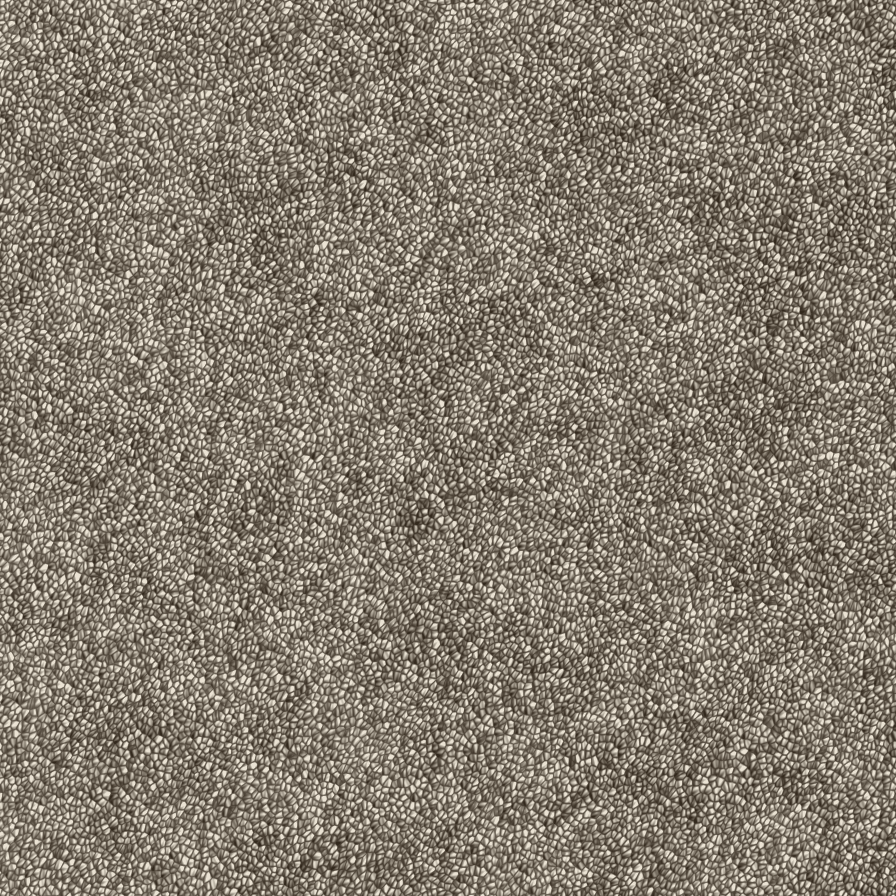
Give the GLSL for this texture, as a WebGL 1 fragment shader.

```glsl
precision highp float;
// Beige loop-pile carpet: small leaning yarn loops with dark gaps and faint mottling.

uniform vec2 u_resolution;

const float LOOPS = 138.0;                 // loops across the canvas
const vec2 LOOP_SHAPE = vec2(1.16, 0.86);  // narrow across, long along the lean
const float LEAN = 1.05;                   // direction of the loops, in radians
const float JITTER = 0.88;
const float GAP_WIDTH = 0.50;              // softness of the dark gaps
const float GAP_TONE = 0.14;
const float LOOP_TONE = 0.53;
const float YARN_SPREAD = 0.52;            // light and dark yarn difference
const float SLOPE_SHADE = 0.58;
const float PLY_SHADE = 0.20;
const float PLY_FREQUENCY = 7.5;
const float MOTTLE = 0.030;
const float CONTRAST = 1.10;
const float MEAN_TONE = 0.47;
const vec2 LIGHT = vec2(0.50, 0.86);       // in the frame of the loops
const vec3 DARK_YARN = vec3(0.200, 0.160, 0.115);
const vec3 LIGHT_YARN = vec3(0.920, 0.892, 0.832);

vec2 hash2(vec2 p) {
  vec3 q = fract(vec3(p.xyx) * vec3(0.1031, 0.1030, 0.0973));
  q += dot(q, q.yzx + 33.33);
  return fract((q.xx + q.yz) * q.zy);
}

// Layered sines: soft patches, faint vertical rows and a dimmer right side.
float mottle(vec2 uv) {
  float sum = 0.0;
  float frequency = 17.0;
  float angle = 0.4;
  for (int i = 0; i < 5; i++) {
    vec2 along = vec2(cos(angle), sin(angle));
    vec2 across = vec2(-along.y, along.x);
    sum += sin(dot(uv, along) * frequency
             + 1.7 * sin(dot(uv, across) * frequency * 0.8 + angle));
    frequency *= 1.55;
    angle += 2.1;
  }
  float rows = sin(uv.x * 160.0 + 2.0 * sin(uv.y * 9.0));
  return 0.6 * sum + 0.4 * rows + 1.2 * (0.5 - uv.x);
}

// Cellular noise: each cell is one rounded, twisted yarn loop.
float loopTone(vec2 uv) {
  vec2 bent = uv + 0.0022 * sin(uv.yx * vec2(43.0, 37.0) + 2.0 * sin(uv * 19.0));
  float c = cos(LEAN);
  float s = sin(LEAN);
  vec2 p = vec2(s * bent.x - c * bent.y, c * bent.x + s * bent.y) * LOOPS * LOOP_SHAPE;
  vec2 cell = floor(p);

  float nearest = 9.0;
  float second = 9.0;
  vec2 offset = vec2(0.0);
  vec2 id = vec2(0.0);
  for (int y = -1; y <= 1; y++) {
    for (int x = -1; x <= 1; x++) {
      vec2 neighbour = cell + vec2(float(x), float(y));
      vec2 delta = p - neighbour - 0.5 - JITTER * (hash2(neighbour + 211.0) - 0.5);
      float d = length(delta);
      if (d < nearest) {
        second = nearest;
        nearest = d;
        offset = delta;
        id = neighbour;
      } else {
        second = min(second, d);
      }
    }
  }

  vec2 yarn = hash2(id + 517.0);
  float body = smoothstep(-0.1, GAP_WIDTH, second - nearest);
  float plyAngle = (yarn.y - 0.5) * 2.2;
  float ply = sin(dot(offset, vec2(cos(plyAngle), sin(plyAngle))) * PLY_FREQUENCY
                + yarn.x * 40.0);
  float shade = YARN_SPREAD * (yarn.x - 0.5) + SLOPE_SHADE * dot(offset, LIGHT)
              + PLY_SHADE * ply;
  return GAP_TONE + body * (LOOP_TONE + shade);
}

void main() {
  // Four samples per pixel smooth the loop edges.
  float tone = 0.0;
  for (int j = 0; j < 2; j++) {
    for (int i = 0; i < 2; i++) {
      vec2 shift = vec2(float(i), float(j)) * 0.5 - 0.25;
      tone += 0.25 * loopTone((gl_FragCoord.xy + shift) / u_resolution);
    }
  }
  vec2 uv = gl_FragCoord.xy / u_resolution;
  tone = MEAN_TONE + CONTRAST * (tone - MEAN_TONE) + MOTTLE * mottle(uv);
  gl_FragColor = vec4(mix(DARK_YARN, LIGHT_YARN, clamp(tone, 0.0, 1.0)), 1.0);
}
```
